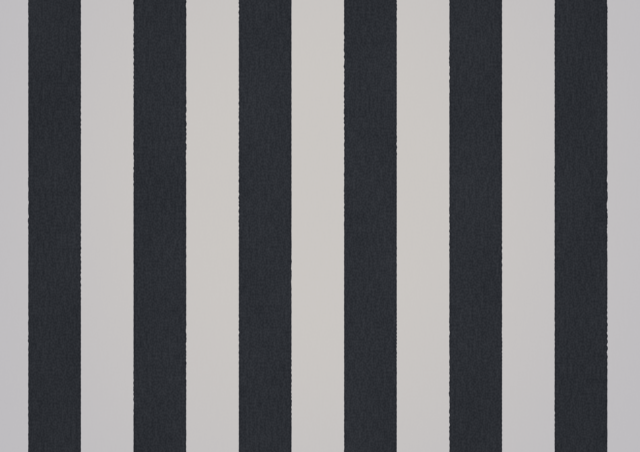
Reproduce this pattern procedurally as a WebGL 2 fragment shader.

```glsl
#version 300 es
precision highp float;
// Woven awning cloth with six upright charcoal stripes on a warm pale ground.
// Stripes are a repeated distance function with slightly frayed edges;
// layered gradient noise gives the yarn grain, and a soft falloff the light.

uniform vec2 u_resolution;
out vec4 fragColor;

// Lengths are fractions of the canvas width.
const float PERIOD = 0.1645;
const float FIRST_CENTRE = 0.0853;
const float HALF_WIDTH = 0.0410;
const float FRAY = 0.0011;

const vec3 PALE_WARM = vec3(0.795, 0.780, 0.766);
const vec3 PALE_COOL = vec3(0.745, 0.738, 0.752);
const vec3 CHARCOAL = vec3(0.176, 0.186, 0.206);
const vec3 CHARCOAL_EDGE = vec3(0.150, 0.155, 0.175);

vec2 hashGradient(vec2 cell) {
  vec3 q = fract(cell.xyx * vec3(0.1031, 0.1030, 0.0973));
  q += dot(q, q.yzx + 33.33);
  float angle = 6.28318 * fract((q.x + q.y) * q.z);
  return vec2(cos(angle), sin(angle));
}

// Gradient noise, roughly -0.7 to 0.7.
float gradientNoise(vec2 p) {
  vec2 i = floor(p);
  vec2 f = p - i;
  vec2 u = f * f * f * (f * (f * 6.0 - 15.0) + 10.0);
  float a = dot(hashGradient(i), f);
  float b = dot(hashGradient(i + vec2(1, 0)), f - vec2(1, 0));
  float c = dot(hashGradient(i + vec2(0, 1)), f - vec2(0, 1));
  float d = dot(hashGradient(i + vec2(1, 1)), f - vec2(1, 1));
  return mix(mix(a, b, u.x), mix(c, d, u.x), u.y);
}

// Signed distance to the nearest stripe edge, positive inside a stripe.
float stripeDistance(vec2 p, float period, float centre, float halfWidth, float fray) {
  float phase = (p.x - centre) / period + 0.5;
  float offset = (fract(phase) - 0.5) * period;
  float edgeId = 2.0 * floor(phase) + step(0.0, offset);
  float threads = gradientNoise(vec2(edgeId * 7.37 + 0.5, p.y * 190.0));
  float patches = smoothstep(-0.1, 0.4, gradientNoise(vec2(edgeId * 3.71, p.y * 9.0)));
  return halfWidth - abs(offset) + fray * threads * (0.3 + patches);
}

// Yarn texture: fine grain, upright slubs and broad unevenness.
float weave(vec2 p) {
  float grain = gradientNoise(p * vec2(330.0, 270.0));
  float slubs = gradientNoise(p * vec2(210.0, 55.0) + 17.3);
  float broad = gradientNoise(p * vec2(16.0, 7.0) + 41.7);
  return 0.55 * grain + 0.35 * slubs + 0.2 * broad;
}

void main() {
  vec2 p = gl_FragCoord.xy / u_resolution.x;
  vec2 uv = gl_FragCoord.xy / u_resolution;
  float pixel = 1.0 / u_resolution.x;
  float cloth = weave(p);

  // Pale ground, cooler toward the sides and lower corners.
  vec2 fromCentre = (uv - vec2(0.5, 0.58)) * vec2(1.9, 1.1);
  float falloff = smoothstep(0.25, 1.25, length(fromCentre));
  vec3 pale = mix(PALE_WARM, PALE_COOL, falloff) + 0.008 * cloth;

  // Charcoal stripes with a denser selvedge line.
  float d = stripeDistance(p, PERIOD, FIRST_CENTRE, HALF_WIDTH, FRAY);
  float selvedge = 1.0 - smoothstep(0.0, 0.004, d);
  vec3 dark = mix(CHARCOAL, CHARCOAL_EDGE, 0.7 * selvedge) + 0.065 * cloth;
  dark *= 1.0 - 0.06 * falloff;

  float coverage = smoothstep(-0.9 * pixel, 0.9 * pixel, d);
  fragColor = vec4(mix(pale, dark, coverage), 1.0);
}
```
